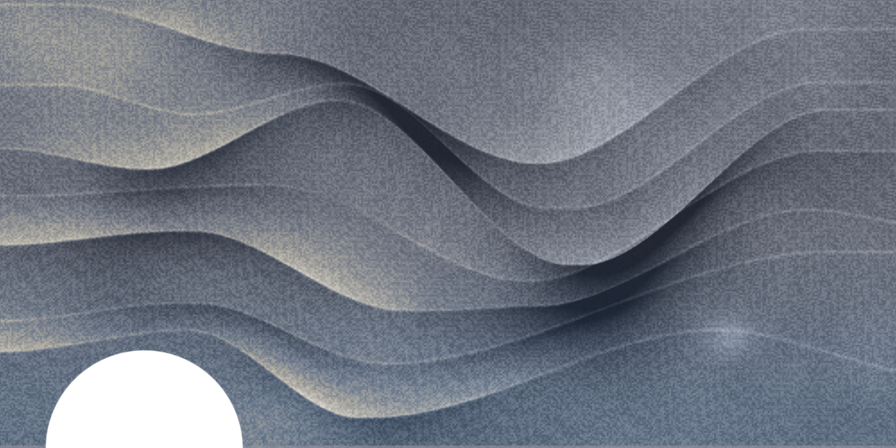
This background is drawn by a Shadertoy shader. Its source:

```glsl
// Draws grainy slate-grey draped folds with pale ridges and a white disc at the lower left.

const float BASE_TONE = 0.455;
const float LIGHT_REACH = 0.075;   // fade length of light and shadow off a ridge
const float EDGE = 0.004;          // softness of each ridge
const float LINE_GAIN = 0.085;
const float GRAIN_SCALE = 250.0;
const float GRAIN_GAIN = 0.15;
const float CLOUD_GAIN = 0.10;
const vec3 COOL_TINT = vec3(-0.022, 0.000, 0.046);
const vec3 WARM_TINT = vec3(0.022, 0.012, -0.020);
const vec3 BLUE_TINT = vec3(-0.030, 0.005, 0.035);
const vec2 DISC_CENTER = vec2(0.322, -0.002);
const float DISC_RADIUS = 0.220;

float hash(vec2 p) {
    return fract(sin(dot(p, vec2(127.1, 311.7))) * 43758.5453);
}

float noise(vec2 p) {
    vec2 cell = floor(p), f = fract(p);
    f = f * f * (3.0 - 2.0 * f);
    return mix(mix(hash(cell), hash(cell + vec2(1, 0)), f.x),
               mix(hash(cell + vec2(0, 1)), hash(cell + vec2(1, 1)), f.x), f.y);
}

float clouds(vec2 p) {
    float sum = 0.0, gain = 0.5;
    for (int i = 0; i < 4; i++) {
        sum += gain * noise(p);
        p = p * 2.03 + 17.3;
        gain *= 0.5;
    }
    return sum;
}

float bell(float x) { return exp(-x * x); }

// Soft round patch of light
float glow(vec2 p, vec2 center, vec2 size) {
    vec2 q = (p - center) / size;
    return exp(-dot(q, q));
}

// Smooth climb or fall between two positions along x
float run(float x, float from, float to, float rise) {
    return rise * smoothstep(from, to, x);
}

// Tone on the two sides of a ridge; each side is (strength, center x, width)
float crease(float d, float x, vec3 above, vec3 below) {
    float side = smoothstep(-EDGE, EDGE, d);
    float up = above.x * bell((x - above.y) / above.z);
    float down = below.x * bell((x - below.y) / below.z);
    return mix(down, up, side) * exp(-abs(d) / LIGHT_REACH);
}

float ridgeLine(float d) { return LINE_GAIN * bell(d / EDGE); }

float foldTone(vec2 p) {
    float x = p.x;
    // Signed heights above the ridges, from top to bottom
    float a = p.y - (0.99 + run(x, 0.15, 0.62, -0.11) + run(x, 0.62, 1.20, -0.245) + run(x, 1.20, 1.80, 0.30));
    float b = p.y - (0.81 + run(x, 0.13, 0.43, -0.065) + run(x, 0.43, 0.77, 0.068)
            + run(x, 0.77, 1.22, -0.277) + run(x, 1.28, 1.83, 0.28));
    float c = p.y - (0.669 + run(x, 0.0, 0.33, -0.047) + run(x, 0.33, 0.755, 0.154)
            + run(x, 0.755, 1.27, -0.367) + run(x, 1.30, 1.85, 0.346));
    float d = p.y - (0.5625 + run(x, 0.0, 0.60, 0.025) + run(x, 0.60, 1.18, -0.215) + run(x, 1.18, 1.83, 0.29));
    float e = p.y - (0.453 + run(x, 0.0, 0.40, 0.031) + run(x, 0.43, 0.90, -0.177)
            + run(x, 0.95, 1.20, 0.01) + run(x, 1.20, 1.80, 0.215) + run(x, 1.80, 2.10, -0.04));
    float f = p.y - (0.284 + run(x, 0.0, 0.40, 0.039) + run(x, 0.44, 0.86, -0.135) + run(x, 0.86, 1.85, 0.25));
    float g = p.y - (0.215 + run(x, 0.0, 0.42, 0.048) + run(x, 0.42, 0.80, -0.195)
            + run(x, 0.83, 1.60, 0.195) + run(x, 1.60, 2.10, -0.10));

    float tone = BASE_TONE;
    // Upper folds
    tone += crease(a, x, vec3(0.13, 1.25, 0.35), vec3(-0.27, 0.78, 0.32));
    tone += crease(a, x, vec3(0.14, 0.42, 0.14), vec3(-0.11, 1.30, 0.30));
    tone += crease(b, x, vec3(0.07, 0.15, 0.20), vec3(-0.16, 1.00, 0.17));
    tone += crease(b, x, vec3(0.04, 1.60, 0.30), vec3(-0.08, 1.40, 0.25));
    // Main sweeping fold
    tone += crease(c, x, vec3(0.24, 0.40, 0.30), vec3(-0.24, 0.42, 0.24));
    tone += crease(c, x, vec3(0.17, 1.37, 0.20), vec3(-0.33, 1.45, 0.28));
    tone += crease(c, x, vec3(-0.16, 0.96, 0.12), vec3(0.11, 0.98, 0.15));
    // Middle folds
    tone += crease(d, x, vec3(-0.08, 0.25, 0.35), vec3(-0.15, 0.35, 0.30));
    tone += crease(d, x, vec3(0.05, 1.00, 0.20), vec3(-0.12, 1.55, 0.45));
    tone += crease(e, x, vec3(0.26, 0.08, 0.36), vec3(-0.18, 0.40, 0.38));
    tone += crease(e, x, vec3(0.25, 0.72, 0.20), vec3(-0.20, 1.28, 0.30));
    // Lower folds
    tone += crease(f, x, vec3(-0.06, 0.35, 0.30), vec3(-0.20, 0.52, 0.30));
    tone += crease(f, x, vec3(-0.08, 1.30, 0.25), vec3(-0.17, 1.25, 0.30));
    tone += crease(g, x, vec3(0.24, 0.02, 0.20), vec3(0.05, 0.48, 0.14));
    tone += crease(g, x, vec3(0.30, 0.68, 0.22), vec3(-0.12, 0.85, 0.25));
    tone += crease(g, x, vec3(0.16, 1.03, 0.18), vec3(-0.04, 1.50, 0.25));

    float gap = 1.0 - bell((x - 0.76) / 0.11);
    tone += ridgeLine(a) + ridgeLine(b) + ridgeLine(c) + ridgeLine(d) * gap;
    tone += ridgeLine(e) + ridgeLine(f) + ridgeLine(g);
    // Broad patches
    tone += 0.11 * glow(p, vec2(0.20, 0.92), vec2(0.28, 0.10));
    tone += 0.10 * glow(p, vec2(1.33, 0.78), vec2(0.14, 0.12));
    tone += 0.14 * glow(p, vec2(1.625, 0.245), vec2(0.06, 0.045));
    tone += 0.08 * glow(p, vec2(0.60, 0.05), vec2(0.15, 0.10));
    return tone - 0.05 * glow(p, vec2(1.00, 0.98), vec2(0.22, 0.12));
}

void mainImage(out vec4 fragColor, in vec2 fragCoord) {
    vec2 p = fragCoord / iResolution.y;
    float pixel = 1.0 / iResolution.y;

    // Fabric tone, clouding and grain
    float tone = foldTone(p);
    tone += CLOUD_GAIN * (clouds(p * 5.0) - 0.47);
    tone = max(tone, 0.15);
    tone += GRAIN_GAIN * (noise(p * GRAIN_SCALE) - 0.5) * smoothstep(0.08, 0.42, tone);

    // Warm crests to the left, bluer cloth below
    float warmth = smoothstep(0.46, 0.66, tone) * (1.0 - smoothstep(0.6, 1.5, p.x));
    vec3 color = tone + mix(COOL_TINT, WARM_TINT, warmth);
    color += BLUE_TINT * (1.0 - smoothstep(0.05, 0.50, p.y)) * (1.0 - warmth);

    // Pale lower hem and disc
    color = mix(color, vec3(0.58, 0.58, 0.63), 0.6 * (1.0 - smoothstep(0.003, 0.008, p.y)));
    float disc = length(p - DISC_CENTER) - DISC_RADIUS;
    color = mix(color, vec3(1.0), 1.0 - smoothstep(-pixel, pixel, disc));
    fragColor = vec4(clamp(color, 0.0, 1.0), 1.0);
}
```
